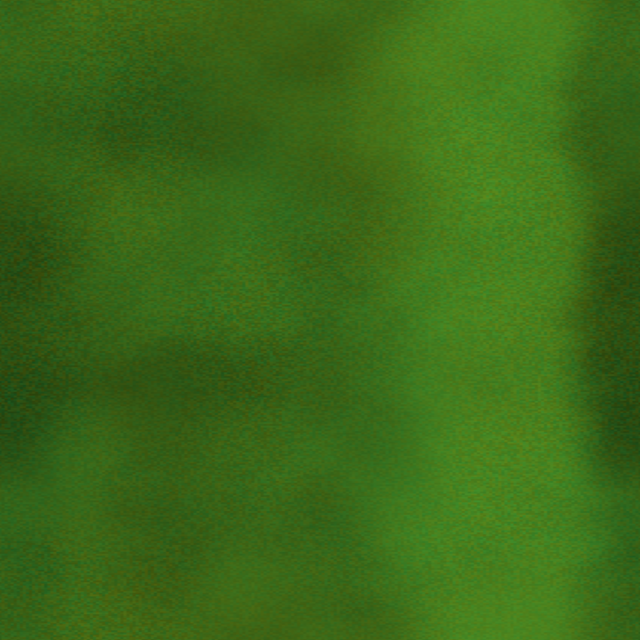
This texture is drawn by a three.js fragment shader. Its source:

```glsl
// Mottled green cloth: soft dark and light blotches, a bright upright band
// with a ragged right side, and a fine reddish and teal grain.
// Built from wrapping value noise, so all four edges tile.

#define DARK_GREEN vec3(0.175, 0.290, 0.058)
#define LIGHT_GREEN vec3(0.285, 0.520, 0.125)
#define BASE_TONE 0.36
#define BAND_GAIN 0.50
#define SEAM_SHADE 0.22
#define BLOTCH_GAIN 0.85
#define EDGE_WOBBLE 0.14
#define GRAIN_CELLS vec2(210.0, 300.0)
#define GRAIN_CHROMA 0.13
#define GRAIN_LIGHT 0.07

varying vec2 vUv;

float hash(vec2 p, float seed) {
  vec3 q = fract(vec3(p.xyx + seed * 17.0) * vec3(0.1031, 0.1030, 0.0973));
  q += dot(q, q.yzx + 33.33);
  return fract((q.x + q.y) * q.z);
}

// Value noise that wraps after a whole number of cells, centred on zero.
float noise(vec2 uv, vec2 cells, float seed) {
  vec2 p = uv * cells;
  vec2 cell = floor(p);
  vec2 f = p - cell;
  f = f * f * f * (f * (f * 6.0 - 15.0) + 10.0);
  vec2 a = mod(cell, cells);
  vec2 b = mod(cell + 1.0, cells);
  float low = mix(hash(a, seed), hash(vec2(b.x, a.y), seed), f.x);
  float high = mix(hash(vec2(a.x, b.y), seed), hash(b, seed), f.x);
  return mix(low, high, f.y) - 0.5;
}

// Three octaves of wrapping noise.
float cloud(vec2 uv, vec2 cells, float seed) {
  float sum = 0.0;
  float weight = 0.55;
  for (int i = 0; i < 3; i++) {
    sum += weight * noise(uv, cells, seed + float(i));
    cells *= 2.0;
    weight *= 0.5;
  }
  return sum;
}

// Bright band: slow rise on the left, quick ragged fall on the right.
float brightBand(vec2 uv) {
  float x = uv.x + EDGE_WOBBLE * cloud(uv, vec2(3.0, 6.0), 11.0);
  float rise = smoothstep(0.52, 0.75, x);
  float streak = 0.035 * noise(uv, vec2(6.0, 36.0), 15.0);
  return rise * (1.0 - smoothstep(0.86, 0.97, x + streak));
}

void main() {
  vec2 uv = vUv;

  // Broad tone
  float band = brightBand(uv);
  float seamDistance = min(uv.x, 1.0 - uv.x);
  float seam = 1.0 - smoothstep(0.0, 0.16, seamDistance);
  float blotch = cloud(uv, vec2(4.0, 5.0), 21.0);
  float tone = BASE_TONE + BAND_GAIN * band - SEAM_SHADE * seam
             + BLOTCH_GAIN * blotch * (1.0 - 0.5 * band);
  vec3 color = mix(DARK_GREEN, LIGHT_GREEN, clamp(tone, 0.0, 1.1));

  // Slow drift between olive and cool green
  float warmth = cloud(uv, vec2(5.0, 6.0), 31.0) - 0.25 * seam;
  color += warmth * vec3(0.07, 0.0, -0.03);

  // Fine grain, stronger in some patches
  float patchy = 0.75 + 1.1 * cloud(uv, vec2(5.0, 4.0), 41.0);
  float hue = noise(uv, GRAIN_CELLS, 51.0);
  float light = noise(uv, GRAIN_CELLS * vec2(1.0, 1.2), 61.0);
  color += patchy * GRAIN_CHROMA * hue * vec3(0.9, -0.25, -0.55);
  color += patchy * GRAIN_LIGHT * light * vec3(0.7, 1.0, 0.4);

  gl_FragColor = vec4(clamp(color, 0.0, 1.0), 1.0);
}
```
